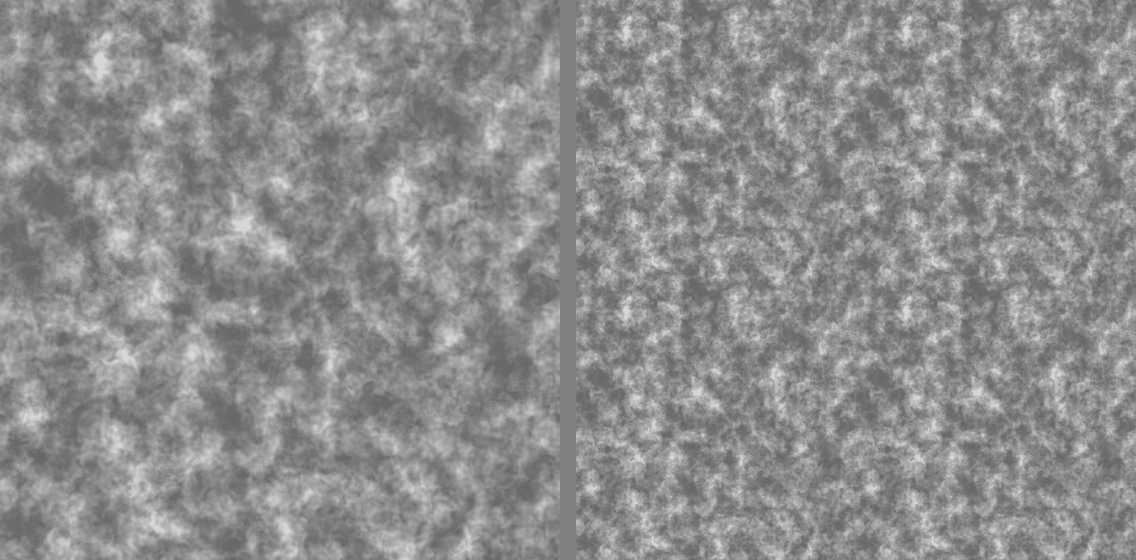
Left, the tile; right, the same tile 2 across and 2 down.
Write a WebGL 1 fragment shader that draws this texture.

```glsl
precision highp float;
// Tiling mottled grey stone: cloudy pale blotches, short dark smudges and patches of fine grain.
uniform vec2 u_resolution;

const float TAU = 6.2831853;
const float SMUDGE_CELLS = 38.0;
const float GRAIN_CELLS = 230.0;

// Three random values in 0..1 for a cell and a seed, without sine.
vec3 hash3(vec2 cell, float seed) {
  vec3 q = fract(vec3(cell.xyx + seed * 17.31) * vec3(0.1031, 0.1030, 0.0973));
  q += dot(q, q.yxz + 33.33);
  return fract((q.xxy + q.yzz) * q.zyx);
}

// Contribution of one lattice corner to the gradient noise.
float cornerSlope(vec2 cell, vec2 offset, float period, float seed) {
  float angle = TAU * hash3(mod(cell, period), seed).x;
  return dot(vec2(cos(angle), sin(angle)), offset);
}

// Gradient noise that repeats after `period` cells, about -0.7..0.7.
float wrapNoise(vec2 uv, float period, float seed) {
  vec2 p = uv * period;
  vec2 cell = floor(p);
  vec2 f = p - cell;
  vec2 w = f * f * f * (f * (f * 6.0 - 15.0) + 10.0);
  vec2 e = vec2(1.0, 0.0);
  float low = mix(cornerSlope(cell, f, period, seed),
                  cornerSlope(cell + e.xy, f - e.xy, period, seed), w.x);
  float high = mix(cornerSlope(cell + e.yx, f - e.yx, period, seed),
                   cornerSlope(cell + e.xx, f - e.xx, period, seed), w.x);
  return mix(low, high, w.y);
}

// Noise vector that displaces a position by up to about `amount`.
vec2 warp(vec2 uv, float period, float amount, float seed) {
  return uv + amount * vec2(wrapNoise(uv, period, seed), wrapNoise(uv, period, seed + 1.0));
}

// Layered clouds, strongest at the blotch size.
float clouds(vec2 uv, float seed) {
  float sum = 0.5 * wrapNoise(uv, 6.0, seed);
  float period = 13.0;
  float weight = 1.0;
  for (int i = 0; i < 4; i++) {
    sum += weight * wrapNoise(uv, period, seed + 1.0 + float(i));
    period *= 2.0;
    weight *= 0.7;
  }
  return sum;
}

// Soft short strokes in random directions, 0..1.
float smudges(vec2 uv, float period, float seed) {
  vec2 p = uv * period;
  vec2 cell = floor(p);
  float cover = 0.0;
  for (int y = -1; y <= 1; y++) {
    for (int x = -1; x <= 1; x++) {
      vec2 neighbour = cell + vec2(float(x), float(y));
      vec2 id = mod(neighbour, period);
      vec3 place = hash3(id, seed);
      vec3 kind = hash3(id, seed + 5.0);
      float angle = TAU * place.z;
      vec2 axis = vec2(cos(angle), sin(angle));
      vec2 d = p - neighbour - place.xy;
      float halfLength = mix(0.1, 0.4, kind.x);
      d -= axis * clamp(dot(d, axis), -halfLength, halfLength);
      float stroke = 1.0 - smoothstep(0.0, mix(0.28, 0.46, kind.y), length(d));
      cover = max(cover, stroke * smoothstep(0.15, 1.0, kind.z));
    }
  }
  return cover;
}

// Pinprick grain, gathered in loose patches.
float grain(vec2 uv, float seed) {
  float patches = mix(0.3, 1.0, smoothstep(-0.2, 0.35, wrapNoise(uv, 9.0, seed)));
  return patches * wrapNoise(uv, GRAIN_CELLS, seed + 1.0);
}

void main() {
  vec2 uv = gl_FragCoord.xy / u_resolution;

  // Clouds with a slight bright skew, so pale spots stand out from the ground.
  float cloud = clouds(warp(uv, 24.0, 0.007, 21.0), 1.0);
  float tone = 0.55 + 0.27 * cloud + 0.09 * cloud * cloud;

  // Dark bent strokes and fine grain.
  tone -= 0.085 * smudges(warp(uv, 44.0, 0.016, 25.0), SMUDGE_CELLS, 31.0);
  tone += 0.06 * grain(uv, 41.0);

  // Ease the deepest shadows, cap the palest spots.
  float floorTone = 0.40;
  float lift = tone - floorTone;
  tone = floorTone + 0.5 * (lift + sqrt(lift * lift + 0.0016));
  tone = min(tone, 0.84);

  vec3 greenTint = vec3(-0.004, 0.005, -0.003);
  gl_FragColor = vec4(tone + greenTint, 1.0);
}
```
